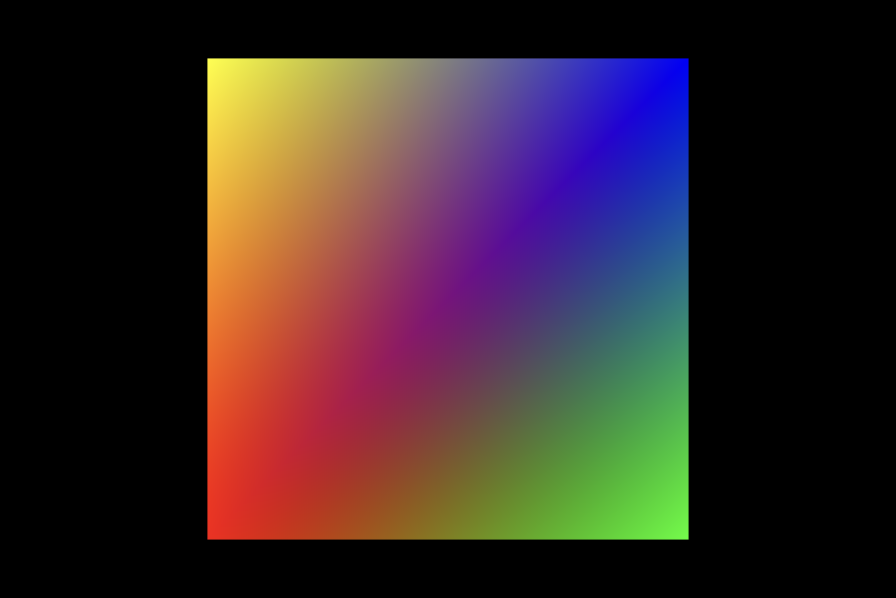
Reproduce this background procedurally as a Shadertoy shader.

```glsl
#define HALF_SIDE 0.4023
#define LOWER_LEFT vec3(1.0, 0.0, 0.0)
#define LOWER_RIGHT vec3(0.0, 1.0, 0.0)
#define UPPER_RIGHT vec3(0.0, 0.0, 1.0)
#define UPPER_LEFT vec3(1.0, 1.0, 0.0)

// Linear sRGB primaries expressed in the wider P3 gamut
const mat3 WIDE_GAMUT = mat3(
    0.8225, 0.0332, 0.0171,
    0.1774, 0.9669, 0.0724,
    0.0000, 0.0000, 0.9108);

vec3 decodeGamma(vec3 c) {
    return mix(c / 12.92, pow((c + 0.055) / 1.055, vec3(2.4)), step(0.04045, c));
}

vec3 encodeGamma(vec3 c) {
    return mix(c * 12.92, 1.055 * pow(c, vec3(1.0 / 2.4)) - 0.055, step(0.0031308, c));
}

// Two triangles sharing the rising diagonal, with barycentric colour weights
vec3 quadColor(vec2 uv) {
    float low = min(uv.x, uv.y);
    float high = max(uv.x, uv.y);
    vec3 offDiagonal = uv.y > uv.x ? UPPER_LEFT : LOWER_RIGHT;
    return LOWER_LEFT * (1.0 - high) + offDiagonal * (high - low) + UPPER_RIGHT * low;
}

void mainImage(out vec4 fragColor, in vec2 fragCoord) {
    // Centred coordinates in units of canvas height
    vec2 p = (fragCoord - 0.5 * iResolution.xy) / iResolution.y;
    vec2 uv = clamp(0.5 + 0.5 * p / HALF_SIDE, 0.0, 1.0);

    // Square mask with a one-pixel soft edge
    vec2 coverage = clamp((HALF_SIDE - abs(p)) * iResolution.y + 0.5, 0.0, 1.0);

    vec3 color = encodeGamma(WIDE_GAMUT * decodeGamma(quadColor(uv)));
    fragColor = vec4(color * coverage.x * coverage.y, 1.0);
}
```
